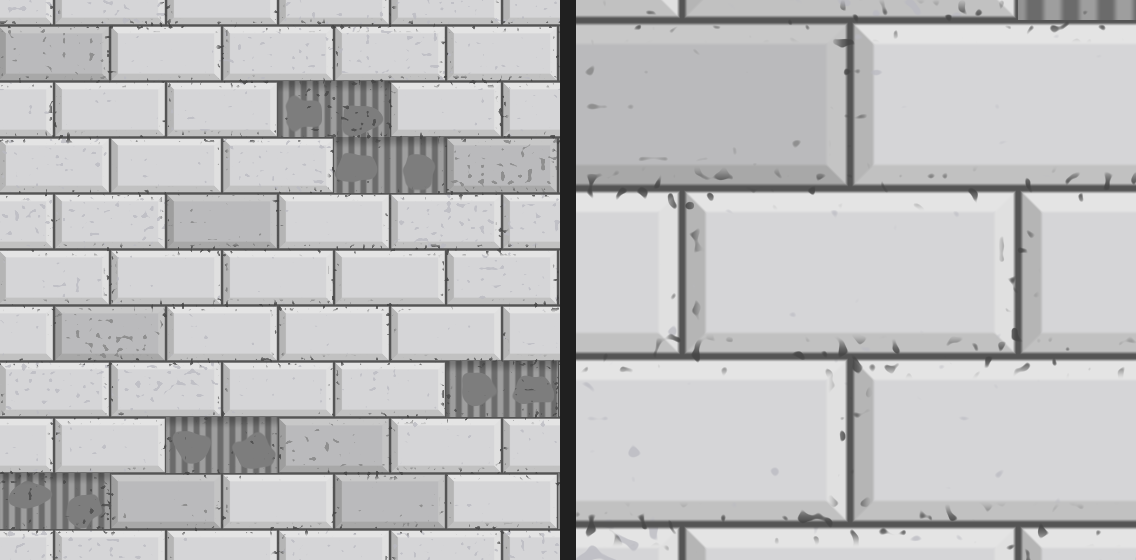
Left, the full canvas; right, a detail of the centre.
Write a Shadertoy shader that draws this texture.

```glsl
// Worn wall of bevelled ceramic tiles in running bond, 5 across and 10 down.
// Each cell is a pale tile, a dulled grey tile, or a gap baring ribbed backing
// with glue blobs; periodic gradient noise adds specks, stains and crumbs.

const vec2  GRID        = vec2(5.0, 10.0);      // tiles across and down
const vec2  ORIGIN      = vec2(-0.0035, 0.0545); // lower left joint crossing
const float JOINT_HALF  = 0.0022;               // half width of the grout line
const float BEVEL_WIDTH = 0.0140;
const float SOFTNESS    = 0.0013;               // edge blur
const float RIB_COUNT   = 47.0;                 // backing ribs across the canvas
const float GLUE_RADIUS = 0.030;
const float DULL_FACTOR = 0.875;                // brightness of grey tiles

const vec3 FACE         = vec3(0.835, 0.835, 0.843);
const vec3 BEVEL_TOP    = vec3(0.895);
const vec3 BEVEL_RIGHT  = vec3(0.880);
const vec3 BEVEL_BOTTOM = vec3(0.755);
const vec3 BEVEL_LEFT   = vec3(0.710);
const vec3 GROUT        = vec3(0.330);
const vec3 CRUMB        = vec3(0.270);
const vec3 FAINT_SPECK  = vec3(0.725, 0.725, 0.755);
const vec3 DARK_SPECK   = vec3(0.530);
const vec3 RIB_DARK     = vec3(0.420);
const vec3 RIB_LIGHT    = vec3(0.620);
const vec3 GLUE         = vec3(0.490);

// Runs of altered cells, as first index, stride and count
const ivec3 GAPS_LOW  = ivec3(0, 7, 3);
const ivec3 GAPS_HIGH = ivec3(33, 5, 2);
const ivec3 DULL_LOW  = ivec3(1, 2, 2);
const ivec3 DULL_MID  = ivec3(8, 8, 2);
const ivec3 DULL_HIGH = ivec3(27, 7, 2);
const ivec3 DULL_TOP  = ivec3(40, 1, 1);

vec2 hash2(vec2 p) {
    vec3 q = fract(p.xyx * vec3(0.1031, 0.1030, 0.0973));
    q += dot(q, q.yzx + 33.33);
    return fract((q.xx + q.yz) * q.zy);
}

float cornerSlope(vec2 cell, vec2 offset, vec2 period) {
    float angle = 6.28318 * hash2(mod(cell, period) + period).x;
    return dot(vec2(cos(angle), sin(angle)), offset);
}

// Gradient noise, roughly -1 to 1, repeating once over the canvas
float noise(vec2 uv, vec2 period) {
    vec2 p = uv * period, i = floor(p), f = p - i;
    vec2 w = f * f * f * (f * (f * 6.0 - 15.0) + 10.0);
    vec2 e = vec2(1.0, 0.0);
    float low  = mix(cornerSlope(i, f, period), cornerSlope(i + e, f - e, period), w.x);
    float high = mix(cornerSlope(i + e.yx, f - e.yx, period),
                     cornerSlope(i + 1.0, f - 1.0, period), w.x);
    return 1.4 * mix(low, high, w.y);
}

bool inRun(int index, ivec3 run) {
    int d = index - run.x;
    return d >= 0 && d % run.y == 0 && d / run.y < run.z;
}

// Flat face framed by four mitred bevels; edge holds distances to the sides
vec3 tileColor(vec2 local, vec2 size, vec2 edge, float soft) {
    vec2 far = smoothstep(-soft, soft, local - 0.5 * size);
    vec3 side = mix(BEVEL_LEFT, BEVEL_RIGHT, far.x);
    vec3 cap = mix(BEVEL_BOTTOM, BEVEL_TOP, far.y);
    vec3 bevel = mix(cap, side, smoothstep(-soft, soft, edge.y - edge.x));
    float inner = smoothstep(-soft, soft, min(edge.x, edge.y) - BEVEL_WIDTH);
    return mix(bevel, FACE, inner);
}

// Ribbed backing with two uneven glue blobs, shaded below the upper tiles
vec3 backingColor(vec2 uv, vec2 local, vec2 size, vec2 cell, float soft) {
    float rib = 0.5 + 0.5 * cos(6.28318 * RIB_COUNT * uv.x);
    vec3 color = mix(RIB_DARK, RIB_LIGHT, smoothstep(0.15, 0.85, rib));
    for (int i = 0; i < 2; i++) {
        vec2 jitter = hash2(cell + 17.0 * float(i + 1)) - 0.5;
        vec2 center = size * (vec2(0.25 + 0.5 * float(i), 0.45) + vec2(0.1, 0.3) * jitter);
        float d = length((local - center) * vec2(0.85, 1.1)) - GLUE_RADIUS;
        d += 0.012 * noise(uv, vec2(27.0));
        color = mix(color, GLUE, 1.0 - smoothstep(-soft, soft, d));
    }
    float shade = smoothstep(0.0, 0.022, size.y - local.y) * smoothstep(-0.01, 0.008, local.x);
    return color * mix(0.76, 1.0, shade);
}

void mainImage(out vec4 fragColor, in vec2 fragCoord) {
    vec2 uv = fragCoord / iResolution.xy;
    float soft = max(SOFTNESS, 0.75 / min(iResolution.x, iResolution.y));

    // Running bond: odd rows move by half a tile
    vec2 size = 1.0 / GRID, grid = (uv - ORIGIN) * GRID;
    grid.x += 0.5 * mod(floor(grid.y), 2.0);
    vec2 cell = mod(floor(grid), GRID);
    vec2 local = fract(grid) * size;
    vec2 edge = min(local, size - local);
    float border = min(edge.x, edge.y);

    int index = int(cell.y * GRID.x + cell.x + 0.5);
    bool gap = inRun(index, GAPS_LOW) || inRun(index, GAPS_HIGH);
    bool dull = inRun(index, DULL_LOW) || inRun(index, DULL_MID)
             || inRun(index, DULL_HIGH) || inRun(index, DULL_TOP);
    float wear = hash2(cell + 5.0).x;

    // Clustered specks; the amount differs from tile to tile
    float cluster = noise(uv, vec2(13.0, 17.0));
    float flecks = noise(uv, vec2(83.0, 97.0)) + 0.25 * cluster;
    float speck = smoothstep(0.0, 0.15, flecks - mix(0.72, 0.42, wear));
    vec3 color;
    if (gap) {
        color = backingColor(uv, local, size, cell, soft);
        color = mix(color, CRUMB, 0.75 * speck);
    } else {
        color = tileColor(local, size, edge, soft);
        if (dull) color = mix(color * DULL_FACTOR, DARK_SPECK, 0.85 * speck);
        else color = mix(color, FAINT_SPECK, 0.75 * speck);
        float grout = 1.0 - smoothstep(-soft, soft, border - JOINT_HALF);
        color = mix(color, GROUT, grout);
    }

    // Dark crumbs gather along the joints
    float crumbs = noise(uv, vec2(127.0, 113.0)) + 0.35 * cluster - 0.45;
    float nearJoint = 1.0 - smoothstep(0.002, 0.014, border);
    color = mix(color, CRUMB, 0.85 * nearJoint * smoothstep(0.0, 0.2, crumbs));
    fragColor = vec4(color, 1.0);
}
```
